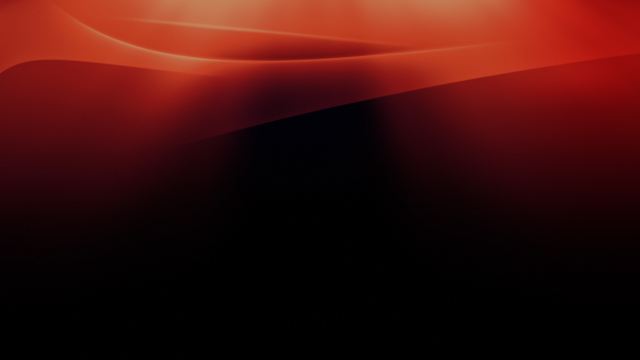
Write a Shadertoy shader that draws this background.

```glsl
// Warm stage light fading downward into black, split by a dark central cone,
// with thin curved veils near the top. A scalar light level is summed from
// falloffs, fan-shaped rays and veil edges, then mapped through a colour ramp.
#define FALL_DEPTH 0.40
#define FALL_POWER 1.8
#define BASE_LIGHT 0.84
#define FAN_CENTER 0.49
#define FAN_HEIGHT 0.45
#define CONE_LIGHT 0.10
#define TOP_GLOW 0.34
#define RAY_RIPPLE 0.05
#define GRAIN 0.006

float bump(float v, float center, float width) {
    float t = (v - center) / width;
    return exp(-t * t);
}

float hash(vec2 p) {
    return fract(sin(dot(p, vec2(127.1, 311.7))) * 43758.5);
}

float noise(float v) {
    float cell = floor(v);
    return mix(hash(vec2(cell, 3.0)), hash(vec2(cell + 1.0, 3.0)),
               smoothstep(0.0, 1.0, fract(v)));
}

// Light hugging the positive side of an edge
float veil(float side, float width, float soft) {
    return smoothstep(-soft, soft, side) * exp(-max(side, 0.0) / width);
}

vec3 ramp(float light) {
    vec3 color = mix(vec3(0.004, 0.002, 0.005), vec3(0.20, 0.025, 0.05), smoothstep(0.0, 0.24, light));
    color = mix(color, vec3(0.37, 0.05, 0.065), smoothstep(0.18, 0.42, light));
    color = mix(color, vec3(0.56, 0.09, 0.08), smoothstep(0.36, 0.62, light));
    color = mix(color, vec3(0.76, 0.24, 0.13), smoothstep(0.55, 0.85, light));
    return mix(color, vec3(0.77, 0.50, 0.34), smoothstep(0.80, 1.20, light));
}

void mainImage(out vec4 fragColor, in vec2 fragCoord) {
    vec2 uv = fragCoord / iResolution.xy;
    float x = uv.x;
    float depth = 1.0 - uv.y;
    float soft = max(1.2 / iResolution.y, 0.003);

    // Falloff from the top, weaker toward the outer corners
    float light = BASE_LIGHT * exp(-pow(depth / FALL_DEPTH, FALL_POWER));
    float corners = 1.0 - smoothstep(0.0, 0.16, x) + smoothstep(0.78, 1.0, x);
    light -= 0.23 * corners * exp(-depth / 0.13);

    // Rays fan out around the dark cone
    float ray = (x - FAN_CENTER) / (depth + FAN_HEIGHT);
    float spread = abs(ray);
    float open = CONE_LIGHT + 0.46 * smoothstep(0.07, 0.20, spread)
               + 0.44 * smoothstep(0.19, 0.35, spread);
    light *= mix(1.0, open, smoothstep(0.06, 0.33, depth));
    light += RAY_RIPPLE * (noise(ray * 16.0 + 7.0) - 0.5) * exp(-depth / 0.25);
    light += 0.12 * bump(ray, -0.30, 0.09) * bump(depth, 0.22, 0.13);

    // Pale lamps along the top edge
    float lamps = bump(x, 0.33, 0.13) + 0.85 * bump(x, 0.68, 0.14);
    light += TOP_GLOW * lamps * exp(-depth / 0.10);

    // Signed heights above each veil edge
    float sweep = 0.293 - 0.22 * x - 0.45 * exp(-6.3 * x) - depth;
    float strand = 0.02 + 0.166 * x - depth;
    float leftWave = 0.14 + 0.215 * x + 0.065 * exp(-x / 0.04) - depth;
    float rise = 0.424 - 0.5 * (x - 0.24) + 0.18 * (x - 0.24) * (x - 0.24) - depth;

    // Large sweep: bright below, shaded above
    float sweepFade = smoothstep(0.06, 0.16, x) * (1.0 - smoothstep(0.45, 0.86, x));
    light += 0.22 * sweepFade * veil(-sweep, 0.045, soft);
    light += 0.13 * smoothstep(0.08, 0.2, x) * (1.0 - smoothstep(0.6, 0.86, x)) * bump(sweep, 0.0, 0.006);
    light -= 0.14 * bump(x, 0.50, 0.19) * veil(sweep, 0.035, soft);

    // Thin strand crossing the lamps
    float strandFade = smoothstep(0.12, 0.34, x) * (1.0 - smoothstep(0.48, 0.70, x));
    light += strandFade * (0.14 * bump(strand, 0.0, 0.005) + 0.08 * veil(strand, 0.03, soft));

    // Left wave and long rising veil: lit above, darker below
    float leftFade = 1.0 - smoothstep(0.20, 0.39, x);
    light += leftFade * (0.12 * veil(leftWave, 0.04, soft) - 0.09 * veil(-leftWave, 0.07, soft));
    float riseFade = smoothstep(0.23, 0.50, x) * (1.0 - 0.6 * smoothstep(0.72, 1.0, x));
    light += riseFade * (0.16 * veil(rise, 0.055, soft) - 0.08 * veil(-rise, 0.07, soft));
    light += 0.10 * bump(x, 0.89, 0.10) * bump(depth, 0.21, 0.06);

    // Colour: deeper red at the right, violet in the upper cone
    vec3 color = ramp(max(light, 0.0));
    color.gb *= mix(vec2(1.0), vec2(0.42, 0.52), smoothstep(0.74, 0.96, x));
    color += vec3(0.0, 0.002, 0.025) * bump(x, 0.46, 0.16) * bump(depth, 0.32, 0.14);
    color += GRAIN * (hash(floor(uv * vec2(512.0, 288.0))) - 0.5);
    fragColor = vec4(clamp(color, 0.0, 1.0), 1.0);
}
```
